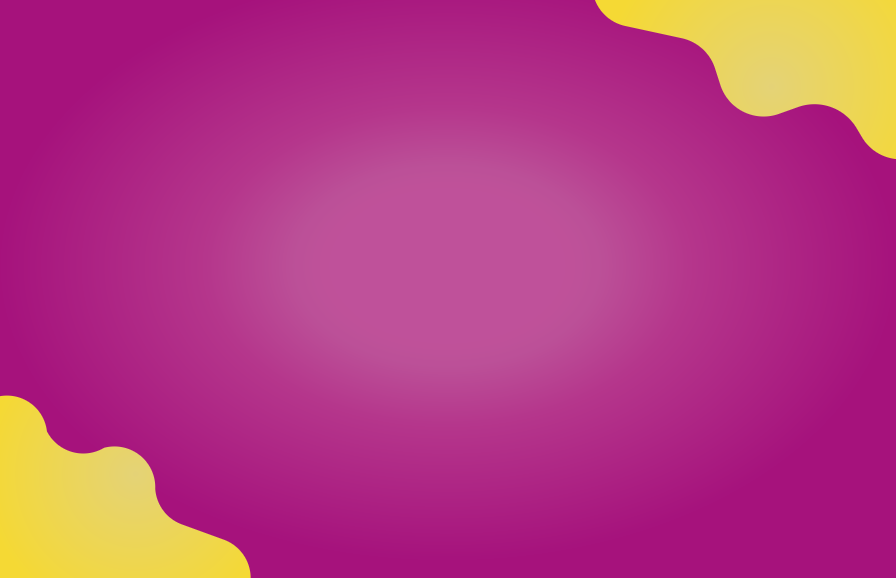
Write a Shadertoy shader that draws this background.

```glsl
const vec2 CANVAS = vec2(1.55, 1.0);
const int ARCS = 5;

const vec3 MAGENTA_DEEP = vec3(0.650, 0.072, 0.488);
const vec3 MAGENTA_MID  = vec3(0.710, 0.212, 0.548);
const vec3 MAGENTA_RIM  = vec3(0.735, 0.315, 0.595);
const vec3 MAGENTA_CORE = vec3(0.750, 0.318, 0.602);
const vec3 YELLOW_PURE  = vec3(0.960, 0.850, 0.205);
const vec3 YELLOW_DULL  = vec3(0.895, 0.825, 0.465);

vec2 rotate(vec2 v, float cosA, float sinA) {
    return vec2(v.x * cosA - v.y * sinA, v.x * sinA + v.y * cosA);
}

// Accumulates one polygon edge: x = squared distance, y = inside sign
vec2 addEdge(vec2 acc, vec2 p, vec2 a, vec2 b) {
    vec2 e = b - a;
    vec2 w = p - a;
    vec2 q = w - e * clamp(dot(w, e) / max(dot(e, e), 1e-8), 0.0, 1.0);
    bvec3 side = bvec3(p.y >= a.y, p.y < b.y, e.x * w.y > e.y * w.x);
    float flip = all(side) || all(not(side)) ? -1.0 : 1.0;
    return vec2(min(acc.x, dot(q, q)), acc.y * flip);
}

// Wavy blob: arcs (centre, radius) alternate bulge and notch,
// joined by their inner tangents and closed through an outer point
float blobDistance(vec2 p, vec3 arcs[ARCS], vec2 outer) {
    vec2 acc = vec2(1e3, 1.0);
    vec2 last = arcs[0].xy;
    float turn = -1.0;
    for (int i = 0; i < ARCS - 1; i++) {
        vec3 a = arcs[i];
        vec3 b = arcs[i + 1];
        vec2 span = b.xy - a.xy;
        float cosA = min((a.z + b.z) / length(span), 1.0);
        float sinA = turn * sqrt(1.0 - cosA * cosA);
        vec2 normal = rotate(normalize(span), cosA, sinA);
        vec2 leave = a.xy + a.z * normal;
        vec2 enter = b.xy - b.z * normal;
        acc = addEdge(acc, p, last, leave);
        acc = addEdge(acc, p, leave, enter);
        last = enter;
        turn = -turn;
    }
    vec2 end = arcs[ARCS - 1].xy;
    acc = addEdge(acc, p, last, end);
    acc = addEdge(acc, p, end, outer);
    acc = addEdge(acc, p, outer, arcs[0].xy);

    // Bulges are added, notches are cut away
    float d = acc.y * sqrt(acc.x);
    for (int i = 0; i < ARCS; i++) {
        float disc = length(p - arcs[i].xy) - arcs[i].z;
        d = i % 2 == 0 ? min(d, disc) : max(d, -disc);
    }
    return d;
}

// Elliptical glow with a flat core
vec3 glowColor(vec2 p, vec2 centre, vec2 radii) {
    float r = length((p - centre) / radii);
    vec3 color = mix(MAGENTA_CORE, MAGENTA_RIM, smoothstep(0.26, 0.35, r));
    color = mix(color, MAGENTA_MID, clamp((r - 0.34) / 0.20, 0.0, 1.0));
    return mix(color, MAGENTA_DEEP, clamp((r - 0.54) / 0.46, 0.0, 1.0));
}

// Radial yellow, duller towards its centre
vec3 yellowColor(vec2 p, vec2 centre, float radius) {
    return mix(YELLOW_DULL, YELLOW_PURE, min(length(p - centre) / radius, 1.0));
}

vec3 paint(vec3 base, vec3 color, float dist, float pixel) {
    return mix(base, color, clamp(0.5 - dist / pixel, 0.0, 1.0));
}

void mainImage(out vec4 fragColor, in vec2 fragCoord) {
    vec2 p = fragCoord / iResolution.xy * CANVAS;
    float pixel = CANVAS.y / iResolution.y;

    vec3 upperArcs[ARCS] = vec3[ARCS](
        vec3(1.097, 1.026, 0.0726), vec3(1.163, 0.858, 0.0776),
        vec3(1.321, 0.877, 0.0786), vec3(1.409, 0.735, 0.0847),
        vec3(1.558, 0.802, 0.0776));
    vec3 lowerArcs[ARCS] = vec3[ARCS](
        vec3(0.363, 0.000, 0.0706), vec3(0.339, 0.159, 0.0706),
        vec3(0.198, 0.157, 0.0706), vec3(0.144, 0.286, 0.0706),
        vec3(0.012, 0.246, 0.0696));

    vec3 color = glowColor(p, vec2(0.774, 0.540), vec2(0.774, 0.510));

    // Corner blobs
    float upper = blobDistance(p, upperArcs, vec2(1.9, 1.4));
    float lower = blobDistance(p, lowerArcs, vec2(-0.3, -0.3));
    color = paint(color, yellowColor(p, vec2(1.335, 0.850), 0.29), upper, pixel);
    color = paint(color, yellowColor(p, vec2(0.235, 0.180), 0.26), lower, pixel);

    fragColor = vec4(color, 1.0);
}
```
